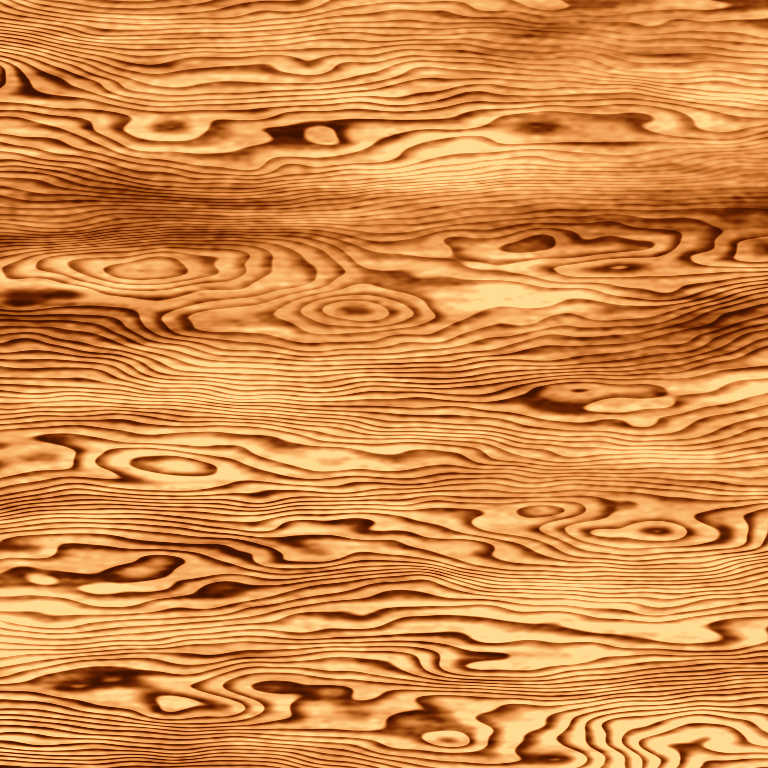
Give the GLSL for this texture, as a WebGL 2 fragment shader.

```glsl
#version 300 es
precision highp float;
// Horizontal wood grain: growth rings are the contours of a tilted height field
// warped by stretched cellular bumps. Ring lines, stained bands and fine fibres
// add up to one tone, which a colour ramp turns into warm browns.
uniform vec2 u_resolution;
out vec4 fragColor;

vec3 hash3(vec2 cell) {
  vec3 q = fract(cell.xyx * vec3(0.1031, 0.1030, 0.0973));
  q += dot(q, q.yxz + 33.33);
  return fract((q.xxy + q.yzz) * q.zyx);
}

// Cellular noise: one signed soft bump per cell, about unit variance.
float bumps(vec2 p) {
  vec2 cell = floor(p);
  float sum = 0.0;
  for (int j = -1; j <= 1; j++) {
    for (int i = -1; i <= 1; i++) {
      vec2 neighbour = cell + vec2(i, j);
      vec3 rnd = hash3(neighbour);
      vec2 d = p - neighbour - rnd.xy;
      float k = max(0.0, 1.0 - dot(d, d));
      sum += (rnd.z * 2.0 - 1.0) * k * k * k;
    }
  }
  return 2.6 * sum;
}

float band(float y, float centre, float width) {
  float d = (y - centre) / width;
  return exp(-d * d);
}

// Height whose whole-number contours are the growth rings.
float ringHeight(vec2 p) {
  p.y += 0.004 * sin(p.x * 9.0 + 2.0 * sin(p.y * 13.0));
  return 95.0 * p.y
    + 2.3 * bumps(p * vec2(2.6, 12.0) + 17.0)
    + 0.65 * bumps(p * vec2(6.5, 26.0) + 41.0)
    + 0.2 * bumps(p * vec2(17.0, 52.0) + 73.0);
}

vec3 woodRamp(float tone) {
  vec3 c = vec3(0.25, 0.07, 0.0);
  c = mix(c, vec3(0.45, 0.16, 0.01), clamp((tone + 3.1) / 1.05, 0.0, 1.0));
  c = mix(c, vec3(0.66, 0.34, 0.09), clamp((tone + 2.05) / 0.82, 0.0, 1.0));
  c = mix(c, vec3(0.81, 0.47, 0.21), clamp((tone + 1.23) / 0.71, 0.0, 1.0));
  c = mix(c, vec3(0.93, 0.60, 0.32), clamp((tone + 0.52) / 0.68, 0.0, 1.0));
  c = mix(c, vec3(0.98, 0.71, 0.42), clamp((tone - 0.16) / 0.74, 0.0, 1.0));
  return mix(c, vec3(1.0, 0.86, 0.57), clamp((tone - 0.9) / 0.8, 0.0, 1.0));
}

void main() {
  vec2 p = gl_FragCoord.xy / u_resolution.y;

  // Ring lines: slow darkening, then a crisp edge
  float height = ringHeight(p);
  float slope = fwidth(height);
  float phase = fract(height);
  float edge = clamp(slope, 0.12, 0.5);
  float line = smoothstep(0.3, 1.0 - edge, phase)
    * (1.0 - smoothstep(1.0 - edge, 1.0, phase));
  line = mix(line, 0.33, smoothstep(0.4, 0.8, slope));

  // Broad stains, with two dark bands across the upper half
  float stainBand = band(p.y, 0.72, 0.055) + 0.8 * band(p.y, 0.575, 0.03);
  float stain = 0.45 * bumps(p * vec2(2.2, 9.0) + 5.0)
    + 0.3 * bumps(p * vec2(7.0, 28.0) + 29.0) - 1.1 * stainBand;

  // Lines are bolder in the lower half and where the rings lie wide apart
  float wide = 1.0 - smoothstep(25.0, 110.0, slope * u_resolution.y);
  float strength = mix(2.7, 1.8, smoothstep(0.45, 0.65, p.y))
    + 0.5 * bumps(p * vec2(3.0, 8.0) + 61.0) + 1.1 * wide;
  strength = max(strength, 0.6) * (1.0 - 0.35 * stainBand);

  // Long fibres and short specks
  float fibre = 0.3 * bumps(p * vec2(9.0, 150.0) + 11.0)
    + 0.2 * bumps(p * vec2(80.0, 210.0) + 97.0);

  float tone = 0.2 + stain + fibre - strength * (line - 0.33);
  fragColor = vec4(woodRamp(tone), 1.0);
}
```
